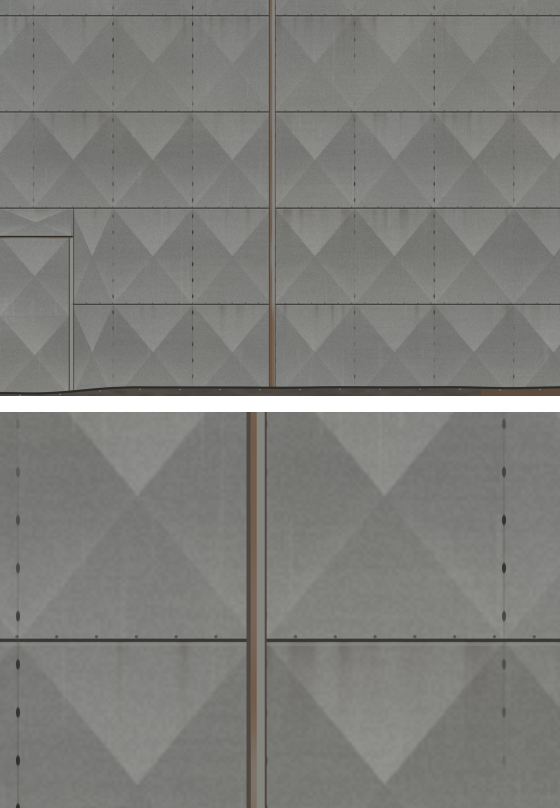
Top: the whole. Bottom: its middle third, enlarged.
A Shadertoy shader for this texture:

```glsl
const vec2 CELL = vec2(0.2009, 0.2429);   // one pressed panel
const float SEAM_Y = 0.2316;              // lowest horizontal seam
const float POST_X = 0.6875;
const vec2 DOOR = vec2(0.180, 0.4026);    // right edge and top of the door
const float DOOR_CELL = 0.2;
const vec3 DARK = vec3(0.17, 0.17, 0.16);
const vec3 BROWN = vec3(0.31, 0.28, 0.26);
const vec3 RUST = vec3(0.43, 0.33, 0.25);
const vec3 PALE = vec3(0.56, 0.56, 0.54);

float hash(vec2 p) {
    vec3 q = fract(vec3(p.xyx) * 0.1031);
    q += dot(q, q.yzx + 33.33);
    return fract((q.x + q.y) * q.z);
}

float noise(vec2 p) {
    vec2 i = floor(p), f = fract(p);
    f = f * f * (3.0 - 2.0 * f);
    return mix(mix(hash(i), hash(i + vec2(1, 0)), f.x),
               mix(hash(i + vec2(0, 1)), hash(i + vec2(1, 1)), f.x), f.y);
}

float fbm(vec2 p) {
    float sum = 0.0, amp = 0.5;
    for (int i = 0; i < 4; i++) {
        sum += amp * noise(p);
        p = p * 2.1 + 17.3;
        amp *= 0.5;
    }
    return sum;
}

// Coverage of a shape at distance d with half width w
float band(float d, float w, float aa) {
    return 1.0 - smoothstep(w - aa, w + aa, abs(d));
}

// Lower corner and size of the panel under p
vec4 panelAt(vec2 p) {
    vec2 origin = vec2(p.x < POST_X ? POST_X : POST_X + 0.0074, SEAM_Y);
    vec4 cell = vec4(origin + floor((p - origin) / CELL) * CELL, CELL);
    float lintelTop = SEAM_Y + CELL.y;
    float nextEdge = POST_X - 2.0 * CELL.x;
    if (p.y < lintelTop && p.x < nextEdge) {
        if (p.x > DOOR.x) {
            cell.x = DOOR.x;
            cell.z = nextEdge - DOOR.x;
        } else if (p.y > DOOR.y) {
            cell = vec4(0.0, DOOR.y, DOOR.x, lintelTop - DOOR.y);
        } else {
            float row = ceil((DOOR.y - p.y) / DOOR_CELL);
            cell = vec4(0.0, DOOR.y - row * DOOR_CELL, DOOR.x - 0.005, DOOR_CELL);
        }
    }
    return cell;
}

// Brightness of the four folded faces, c running 0..1 over the panel
float facets(vec2 c, float soft) {
    vec2 a = abs(c - 0.5);
    float fold = a.x - a.y;
    float upper = mix(0.555, 0.495, 2.0 * c.y - 1.0);
    float lower = mix(0.510, 0.462, 2.0 * c.y);
    float side = mix(0.520, 0.463, smoothstep(0.0, 0.65, c.y));
    side += 0.022 * exp(-max(fold, 0.0) * 12.0) * smoothstep(0.55, 0.35, c.y);
    return mix(c.y > 0.5 ? upper : lower, side, smoothstep(-soft, soft, fold));
}

// Fine grain, brushed lines and broad blotches
float wear(vec2 p) {
    float brushed = noise(p * vec2(9.0, 190.0)) - 0.5;
    float grain = noise(p * 330.0) - 0.5;
    float streak = smoothstep(0.82, 1.0, noise(p * vec2(120.0, 9.0)));
    return 0.016 * brushed * noise(p * 6.0) + 0.030 * grain
         + 0.055 * (fbm(p * 5.0) - 0.47) + 0.018 * streak;
}

void mainImage(out vec4 fragColor, in vec2 fragCoord) {
    vec2 p = fragCoord / iResolution.xy * vec2(1.4144, 1.0);
    float aa = 0.7 / iResolution.y;
    vec4 cell = panelAt(p);
    vec2 c = (p - cell.xy) / cell.zw;
    vec2 id = floor(cell.xy * 40.0 + 0.5) + 50.0;
    float inDoor = step(p.x, DOOR.x) * step(p.y, DOOR.y);

    // Folded sheet metal
    float contrast = mix(1.0, 0.55, smoothstep(0.62, 0.8, p.y)) * mix(0.8, 1.15, hash(id));
    float tone = 0.498 + (facets(c, 0.012 + aa / cell.w) - 0.498) * contrast;
    tone += wear(p) + 0.012 * (hash(id + 9.0) - 0.5);
    vec3 color = tone * mix(vec3(0.985, 1.0, 0.99), vec3(1.01, 1.0, 0.965), fbm(p * 3.0 + 8.0));

    // Stains running down from the seams
    float drip = pow(noise(vec2(p.x * 75.0, id.y * 7.0)), 4.0) * exp(-(1.0 - c.y) * 7.0);
    color = mix(color, BROWN, 0.36 * drip * (1.0 - inDoor));

    // Horizontal seams with rivets
    float seamD = p.y - SEAM_Y - CELL.y * floor((p.y - SEAM_Y) / CELL.y + 0.5);
    float seamMask = 1.0 - step(p.x, DOOR.x) * step(p.y, DOOR.y);
    color = mix(color, PALE, 0.4 * band(seamD + 0.0035, 0.0012, aa) * seamMask);
    color = mix(color, DARK, 0.85 * band(seamD, 0.0014, aa) * seamMask);
    float rivetX = (fract(p.x / 0.0335) - 0.5) * 0.0335;
    color = mix(color, DARK, 0.5 * band(length(vec2(rivetX, seamD - 0.003)), 0.0014, aa) * seamMask);

    // Riveted vertical joints, unevenly soiled
    float jointD = min(c.x, 1.0 - c.x) * cell.z;
    float tickY = (fract(c.y * 6.0) - 0.5) * cell.w / 6.0;
    float soil = noise(vec2(floor((p.x - POST_X) / CELL.x + 0.5) * 5.0 + 60.0, p.y * 9.0));
    float openWall = 1.0 - step(p.x, DOOR.x + 0.01) * step(p.y, SEAM_Y + CELL.y);
    color = mix(color, BROWN, openWall * soil * 0.22 * band(jointD, 0.001, aa));
    color = mix(color, DARK, openWall * soil * band(length(vec2(jointD, tickY * 0.4)), 0.0017, aa));

    // Door head, jamb and neighbouring joint
    float below = 1.0 - smoothstep(-aa, aa, p.y - DOOR.y);
    float headMask = 1.0 - smoothstep(-aa, aa, p.x - DOOR.x - 0.004);
    color = mix(color, PALE, 0.8 * below * band(p.x - DOOR.x, 0.0045, aa));
    color = mix(color, BROWN, below * band(p.x - DOOR.x + 0.005, 0.0014, aa));
    color = mix(color, DARK, 0.6 * step(p.y, SEAM_Y + CELL.y) * band(p.x - DOOR.x - 0.006, 0.0012, aa));
    color = mix(color, RUST, headMask * band(p.y - DOOR.y + 0.003, 0.0015, aa) * noise(p * 30.0));
    color = mix(color, DARK, headMask * band(p.y - DOOR.y, 0.0018, aa));

    // Post, rustier towards the foot
    float postD = p.x - POST_X;
    float rust = mix(0.35 + 0.5 * noise(vec2(3.0, p.y * 14.0)), 1.0, smoothstep(0.25, 0.18, p.y));
    color = mix(color, BROWN, band(postD, 0.0085, aa));
    color = mix(color, PALE * 0.94, band(postD - 0.001, 0.0058, aa));
    color = mix(color, RUST, rust * band(postD + 0.0025, 0.0026, aa));
    color = mix(color, RUST, 0.7 * smoothstep(0.25, 0.18, p.y) * band(postD, 0.006, aa));

    // Ground, shadow gap and bolts
    float groundY = mix(0.006, 0.021, smoothstep(0.05, 0.35, p.x)) + 0.003 * (noise(vec2(p.x * 7.0, 1.0)) - 0.5);
    vec3 soilColor = BROWN * mix(0.85, 1.15, fbm(p * vec2(30.0, 90.0)));
    soilColor = mix(soilColor, RUST * 0.92, 0.7 * smoothstep(-aa, aa, p.x - 1.215));
    color = mix(color, soilColor, 1.0 - smoothstep(-aa, aa, p.y - groundY));
    color = mix(color, DARK, band(p.y - groundY, 0.0028, aa));
    float boltX = (fract(p.x / 0.101) - 0.5) * 0.101;
    color = mix(color, PALE, 0.7 * band(length(vec2(boltX, p.y - groundY + 0.005)), 0.0018, aa));

    fragColor = vec4(color, 1.0);
}
```
